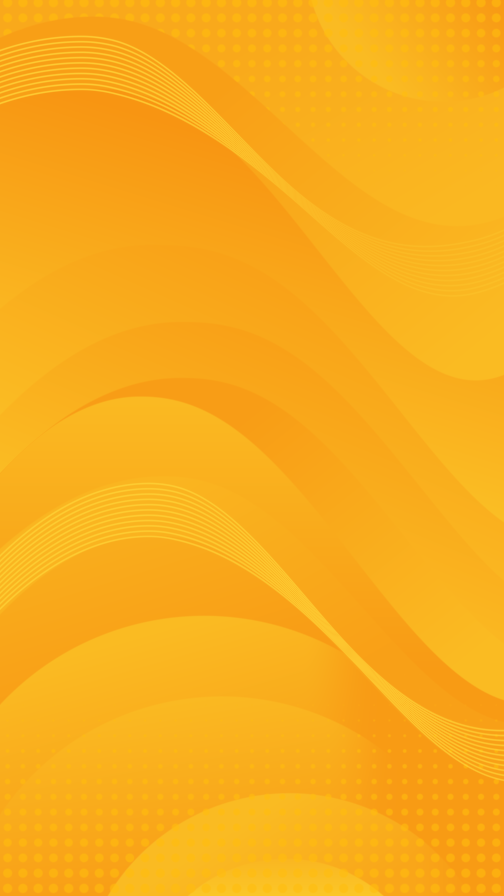
Give the GLSL for this background, as a WebGL 1 fragment shader.

```glsl
precision highp float;
// Layered amber waves with fine line ribbons, round hills and halftone dots.

uniform vec2 u_resolution;

#define ASPECT 1.7778
#define DEEP vec3(0.97, 0.56, 0.06)
#define BRIGHT vec3(0.985, 0.79, 0.16)
#define DOT_COLOR vec3(1.0, 0.74, 0.05)
#define LINE_COLOR vec3(1.0, 0.85, 0.23)
#define DOT_PITCH 0.0303
#define DOT_RADIUS 0.0092
#define DOT_ALPHA 0.6
#define LINE_WIDTH 0.0012
#define LINE_COUNT 11
#define WAIST 0.02
#define SPREAD 0.085

const float PI = 3.14159265;

float pixelSize() { return 1.0 / u_resolution.x; }

// Parabola down to the left of the crest, skewed cosine to the right.
float wave(float x, vec2 crest, vec2 trough, float leftDrop, float skew) {
  float back = min(x - crest.x, 0.0) / crest.x;
  float t = max(x - crest.x, 0.0) / (trough.x - crest.x);
  float fall = 0.5 - 0.5 * cos(PI * pow(t, skew));
  return mix(crest.y, trough.y, fall) - leftDrop * back * back;
}

// Length of the curve normal, used to keep edges and lines even.
float steepness(float y0, float y1, float dx) {
  return length(vec2(1.0, (y1 - y0) / dx));
}

float coverage(float d) {
  return smoothstep(-pixelSize(), pixelSize(), d);
}

// Coverage of the area below a wave.
float below(vec2 p, vec2 crest, vec2 trough, float leftDrop, float skew) {
  float y = wave(p.x, crest, trough, leftDrop, skew);
  float next = wave(p.x + 0.004, crest, trough, leftDrop, skew);
  return coverage((y - p.y) / steepness(y, next, 0.004));
}

// Coverage of a circle given by its top point; it fades out past fadeX.
float hill(vec2 p, vec2 top, float radius, float fadeX) {
  float d = radius - length(p - top + vec2(0.0, radius));
  return coverage(d) * (1.0 - smoothstep(fadeX, fadeX + 0.16, p.x));
}

// Linear tone gradient between two places.
float ramp(vec2 p, vec2 a, vec2 b, float toneA, float toneB) {
  vec2 axis = b - a;
  return mix(toneA, toneB, clamp(dot(p - a, axis) / dot(axis, axis), 0.0, 1.0));
}

// Parallel lines that pinch together at waistX.
float ribbon(vec2 p, vec2 crest, vec2 trough, float leftDrop, float waistX) {
  float y = wave(p.x, crest, trough, leftDrop, 1.0);
  float next = wave(p.x + 0.004, crest, trough, leftDrop, 1.0);
  float slope = steepness(y, next, 0.004);
  float gap = WAIST + SPREAD * smoothstep(0.0, 0.36, abs(p.x - waistX));
  float ink = 0.0;
  for (int i = 0; i < LINE_COUNT; i++) {
    float offset = float(i) / float(LINE_COUNT - 1) - 0.5;
    float d = abs(p.y - y - offset * gap) / slope;
    ink = max(ink, 1.0 - smoothstep(0.0, LINE_WIDTH + pixelSize(), d));
  }
  return ink;
}

float halftone(vec2 p, float size) {
  vec2 cell = (fract(p / DOT_PITCH) - 0.5) * DOT_PITCH;
  return coverage(DOT_RADIUS * size - length(cell)) * smoothstep(0.0, 0.4, size);
}

void main() {
  vec2 p = gl_FragCoord.xy / u_resolution * vec2(1.0, ASPECT);

  // Top corner and its disc
  float tone = ramp(p, vec2(0.6, 1.75), vec2(0.85, 1.33), 0.45, 0.7);
  float disc = coverage(0.271 - length(p - vec2(0.88, 1.847)));
  tone = mix(tone, ramp(p, vec2(1.0, 1.75), vec2(0.8, 1.58), 0.2, 0.75), disc);

  // Waves, from back to front
  float topWave = below(p, vec2(0.185, 1.745), vec2(0.907, 1.329), 0.042, 1.05);
  tone = mix(tone, ramp(p, vec2(0.45, 1.6), vec2(0.9, 1.05), 0.28, 0.75), topWave);
  tone = mix(tone, ramp(p, vec2(0.4, 1.52), vec2(0.2, 0.87), 0.1, 0.95),
    below(p, vec2(0.174, 1.602), vec2(0.944, 1.023), 0.032, 1.2));
  tone = mix(tone, ramp(p, vec2(0.6, 1.2), vec2(0.4, 0.75), 0.32, 0.8),
    below(p, vec2(0.301, 1.292), vec2(1.111, 0.701), 0.127, 1.25));
  tone = mix(tone, ramp(p, vec2(0.65, 1.08), vec2(0.45, 0.6), 0.28, 0.82),
    below(p, vec2(0.359, 1.139), vec2(1.157, 0.551), 0.185, 1.2));
  tone = mix(tone, ramp(p, vec2(0.5, 0.95), vec2(0.9, 0.45), 0.25, 0.75),
    below(p, vec2(0.359, 1.028), vec2(1.134, 0.447), 0.19, 1.15));
  tone = mix(tone, ramp(p, vec2(0.3, 0.98), vec2(0.3, 0.45), 0.72, 0.2),
    below(p, vec2(0.278, 0.991), vec2(1.053, 0.38), 0.153, 1.1));
  tone = mix(tone, ramp(p, vec2(0.35, 0.83), vec2(0.6, 0.4), 0.65, 0.3),
    below(p, vec2(0.324, 0.833), vec2(1.042, 0.34), 0.144, 1.1));
  tone = mix(tone, ramp(p, vec2(0.3, 0.72), vec2(0.4, 0.4), 0.5, 0.2),
    below(p, vec2(0.301, 0.715), vec2(1.03, 0.229), 0.157, 1.1));

  // Hills at the bottom
  tone = mix(tone, ramp(p, vec2(0.4, 0.55), vec2(0.5, 0.2), 0.75, 0.3), hill(p, vec2(0.405, 0.556), 0.553, 0.6));
  tone = mix(tone, ramp(p, vec2(0.44, 0.4), vec2(0.5, 0.05), 0.72, 0.25), hill(p, vec2(0.44, 0.396), 0.53, 0.64));
  tone = mix(tone, ramp(p, vec2(0.57, 0.2), vec2(0.7, 0.0), 0.75, 0.4), hill(p, vec2(0.574, 0.204), 0.42, 0.8));
  tone = mix(tone, ramp(p, vec2(0.57, 0.08), vec2(0.57, 0.0), 0.65, 0.95), hill(p, vec2(0.567, 0.074), 0.292, 0.9));
  vec3 color = mix(DEEP, BRIGHT, tone);

  // Halftone dots, growing toward the top and bottom edges
  float dots = halftone(p, smoothstep(1.3, 1.8, p.y)) * (1.0 - topWave);
  dots += halftone(p, 1.0 - smoothstep(0.0, 0.5, p.y));
  color = mix(color, DOT_COLOR, dots * DOT_ALPHA);

  // Line ribbons
  float upper = ribbon(p, vec2(0.162, 1.653), vec2(0.88, 1.241), 0.028, 0.58);
  float lower = ribbon(p, vec2(0.296, 0.766), vec2(1.019, 0.278), 0.144, 0.7);
  color = mix(color, LINE_COLOR, upper * mix(0.75, 0.2, smoothstep(0.3, 0.75, p.x)));
  color = mix(color, LINE_COLOR, lower * 0.65);
  gl_FragColor = vec4(color, 1.0);
}
```
